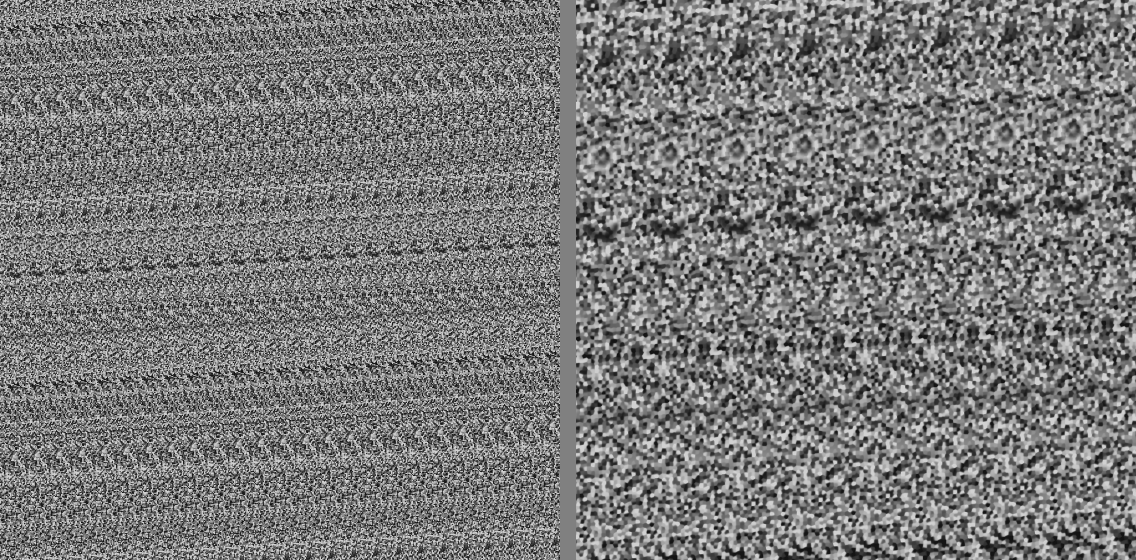
Left: the whole. Right: its middle third, enlarged.
Reproduce this pattern procedurally as a Shadertoy shader.

```glsl
// Fine grey grain in 25 slanted columns, with rows of small rings and dark bowls.

vec3 hash3(vec2 p) {
    vec3 q = vec3(dot(p, vec2(127.1, 311.7)), dot(p, vec2(269.5, 183.3)), dot(p, vec2(419.2, 371.9)));
    return fract(sin(q) * 43758.55);
}

// Smooth cellular noise: greys of jittered points, blended by distance, tiling over period.
float cellGrain(vec2 p, vec2 period) {
    vec2 base = floor(p);
    float sum = 0.0, total = 0.0;
    for (int j = -1; j <= 1; j++)
    for (int i = -1; i <= 1; i++) {
        vec2 cell = base + vec2(i, j);
        vec3 h = hash3(mod(cell, period) + 0.5);
        vec2 d = cell + 0.2 + 0.6 * h.xy - p;
        float weight = exp(-5.5 * dot(d, d));
        sum += weight * h.z;
        total += weight;
    }
    return sum / total - 0.5;
}

// Soft bump around zero.
float bump(float x, float width) {
    return exp(-x * x / (width * width));
}

// Soft horizontal band, wrapped over the vertical repeat.
float band(float v, float center, float width) {
    float d = mod(v - center + 0.319, 0.638) - 0.319;
    return bump(d, width);
}

void mainImage(out vec4 fragColor, in vec2 fragCoord) {
    vec2 uv = fragCoord / iResolution.xy;

    // Sheared repeat: 25 across, rows climbing to the right, 0.638 high.
    float column = uv.x * 25.0;
    float depth = 1.0 - uv.y + 0.0585 * uv.x;
    float v = mod(depth, 0.638);
    float x = (fract(column - 0.225) - 0.5) / 25.0;
    vec2 tile = vec2(column, depth / 0.638);

    // Masks of the ring and of the bowl, where the grain is calmer.
    float ringRadius = length(vec2(x, v - 0.447));
    float ringMask = bump(ringRadius, 0.012);
    vec2 bowl = vec2(x, v - 0.484);
    float bowlSide = 1.0 - smoothstep(0.008, 0.012, abs(x));
    float bowlMask = bump(length(bowl) - 0.010, 0.0032) * bowlSide * smoothstep(0.001, 0.005, bowl.y);

    // Fine grain over faint blotches.
    float grain = 0.86 * cellGrain(tile * vec2(18.0, 287.0), vec2(18.0, 287.0));
    float blotch = cellGrain(tile * vec2(6.0, 96.0), vec2(6.0, 96.0));
    float grey = 0.475 + grain * (1.0 - 0.45 * ringMask) * (1.0 - 0.75 * bowlMask);
    grey += blotch * (0.03 + 0.12 * band(v, 0.245, 0.02) + 0.08 * band(v, 0.60, 0.02));

    // Dark and light rows.
    grey -= 0.045 * band(v, 0.092, 0.007) + 0.025 * band(v, 0.060, 0.012);
    grey -= 0.035 * band(v, 0.283, 0.008) + 0.04 * band(v, 0.565, 0.003);
    grey += 0.06 * band(v, 0.212, 0.004) + 0.02 * band(v, 0.375, 0.010);
    grey += 0.04 * band(v, 0.630, 0.003);

    // Upright strokes.
    float strokes = sin(6.2832 * (column * 3.0 + 0.2 * sin(v * 240.0)));
    grey += 0.04 * strokes * (band(v, 0.125, 0.02) + band(v, 0.315, 0.03));

    // Concentric rings under a pale arch.
    grey += 0.20 * cos(ringRadius * 900.0) * ringMask;
    grey += 0.11 * bump(v - 0.422 - 6.0 * x * x, 0.0022);

    // Dark bowl with pale drips below.
    grey -= 0.30 * bowlMask;
    grey += (0.09 + 0.09 * cos(x * 1600.0)) * bump(v - 0.504, 0.005) * bowlSide;

    fragColor = vec4(vec3(clamp(grey, 0.08, 0.82)), 1.0);
}
```
